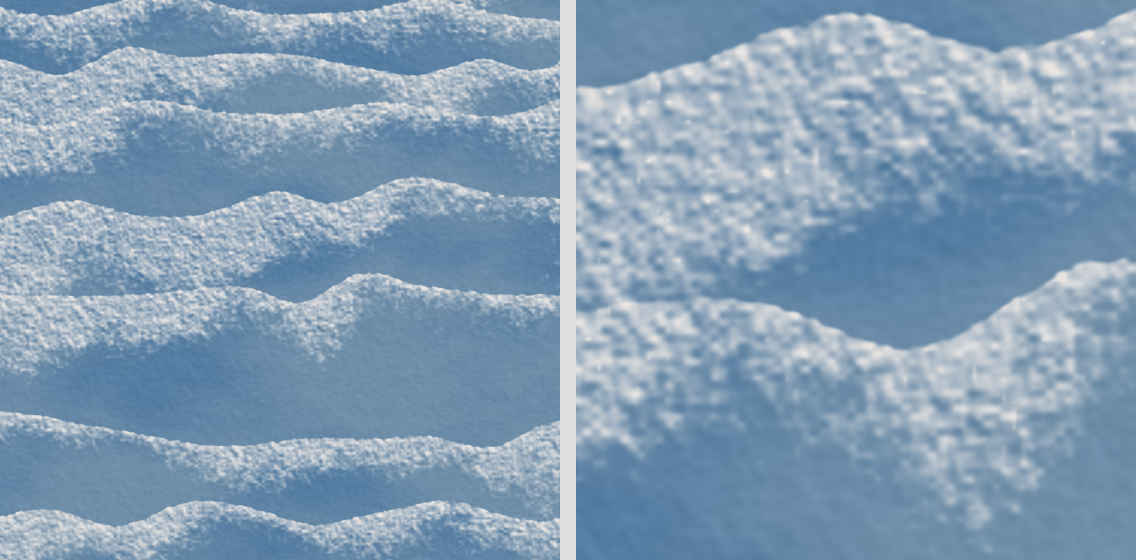
Left, the full canvas; right, a detail of the centre.
This texture is drawn by a Shadertoy shader. Its source:

```glsl
// Wind-blown snow drifts in low sun: overlapping layers are painted from back
// to front, each with a humped crest, a grainy sunlit band fading down from it
// and smooth blue shade below. Value noise drives crests, light and grain.

float hash(vec2 p) {
    vec3 q = fract(vec3(p.xyx) * 0.1031);
    q += dot(q, q.yzx + 33.33);
    return fract((q.x + q.y) * q.z);
}

float noise(vec2 p) {
    vec2 cell = floor(p), f = fract(p);
    f = f * f * (3.0 - 2.0 * f);
    return mix(mix(hash(cell), hash(cell + vec2(1, 0)), f.x),
               mix(hash(cell + vec2(0, 1)), hash(cell + vec2(1, 1)), f.x), f.y);
}

float fbm(vec2 p) {
    float sum = 0.0, weight = 0.533;
    for (int i = 0; i < 4; i++) {
        sum += weight * noise(p);
        p = mat2(1.6, 1.2, -1.2, 1.6) * p + 7.3;
        weight *= 0.5;
    }
    return sum;
}

// Height of the small frozen clumps, on turned grids to hide the lattice
float clumps(vec2 p) {
    vec2 turned = mat2(0.8, -0.6, 0.6, 0.8) * p;
    return 0.28 * noise(p * vec2(38, 54) + 3.0)
         + 0.42 * noise(turned * 105.0 + 60.0)
         + 0.30 * noise(p * vec2(185, 215) + 9.0);
}

// Wave of a drift's crest line around its base height
float crestWave(float x, float seed) {
    float bend = noise(vec2(x * 2.6 + seed, seed));
    return 0.016 * sin(x * 15.0 + seed * 1.9 + 5.0 * bend)
         + 0.055 * (bend - 0.5)
         + 0.016 * (noise(vec2(x * 9.0, seed + 3.0)) - 0.5);
}

void mainImage(out vec4 fragColor, in vec2 fragCoord) {
    vec2 p = fragCoord / iResolution.y;
    float baseHeight[8] = float[8](1.10, 0.97, 0.895, 0.82, 0.645, 0.485, 0.225, 0.075);

    vec3 deepShade = vec3(0.335, 0.492, 0.636);
    vec3 paleShade = vec3(0.430, 0.556, 0.662);
    vec3 sunlit = vec3(0.855, 0.858, 0.862);

    // Clump relief, lit from above and behind
    float grain = clumps(p);
    float relief = grain - clumps(p + vec2(0.0025, 0.0045));
    float sparkle = pow(noise(p * 170.0 + 40.0), 10.0);

    vec3 color = deepShade;
    for (int i = 0; i < 8; i++) {
        float seed = float(i) * 11.0 + 5.0;
        float wave = crestWave(p.x, seed);
        float slope = (crestWave(p.x + 0.04, seed) - crestWave(p.x - 0.04, seed)) / 0.08;
        float depth = baseHeight[i] + wave + 0.007 * (grain - 0.5) - p.y;
        float cover = smoothstep(-0.002, 0.002, depth);
        if (cover <= 0.0) continue;

        // Sunlit band: always a rim, wider where the crest rises, ragged below
        float swell = noise(vec2((p.x + 0.8 * depth) * 3.5, seed + 6.0));
        float bandWidth = max(0.022, 0.032 + 0.10 * smoothstep(0.4, 0.95, swell) + 0.10 * slope);
        float rim = exp(-max(depth, 0.0) / 0.016);
        float patches = fbm(p * vec2(6, 12) + seed * 1.7);
        float sun = (bandWidth - depth) / 0.065 + 1.7 * (patches - 0.5) + 0.5 * rim;
        float lit = smoothstep(-0.6, 0.75, sun + 1.4 * (grain - 0.5));

        // Shade drifts between deep and pale blue, paler far below the crest
        float shadeTone = fbm(p * vec2(3, 6) + seed * 2.3) + 0.7 * depth - 0.03;
        vec3 shade = mix(deepShade, paleShade, smoothstep(0.32, 0.7, shadeTone));
        shade += 0.05 * relief + 0.03 * (grain - 0.5);

        float glow = 0.56 + 1.0 * relief + 0.6 * (grain - 0.5)
                   + 0.24 * rim + 0.4 * sparkle;
        vec3 snow = mix(shade, sunlit, lit * clamp(glow, 0.0, 1.1));
        color = mix(color, snow, cover);
    }
    fragColor = vec4(color, 1.0);
}
```
